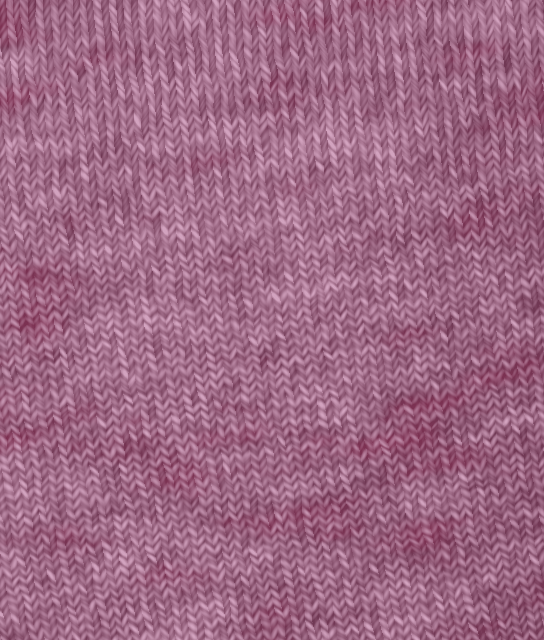
This texture is drawn by a Shadertoy shader. Its source:

```glsl
// Heathered mauve jersey knit: leaning columns of small V stitches with marled yarn.
#define WALES 43.5        // stitch columns per canvas height
#define COURSES 67.0      // stitch rows per canvas height
#define LEAN 0.17         // tilt of the fabric
#define LEG_RISE 1.5      // rise of each V leg, in rows
#define YARN_CONTRAST 0.20
#define GROOVE_DEPTH 0.10
#define MARL 0.38         // brightness variation between legs
#define HEATHER 0.50      // strength of the broad dye patches
#define DARK_YARN vec3(0.44, 0.22, 0.33)
#define LIGHT_YARN vec3(0.79, 0.60, 0.71)

const float TAU = 6.2831853;

float hash(vec2 p) {
    return fract(sin(dot(p, vec2(12.9898, 78.233))) * 43758.5453);
}

float noise(vec2 p) {
    vec2 cell = floor(p), f = fract(p);
    f = f * f * (3.0 - 2.0 * f);
    return mix(mix(hash(cell), hash(cell + vec2(1, 0)), f.x),
               mix(hash(cell + vec2(0, 1)), hash(cell + vec2(1, 1)), f.x), f.y);
}

float fbm(vec2 p) {
    float sum = 0.0, weight = 0.5;
    for (int i = 0; i < 4; i++) {
        sum += weight * noise(p);
        p = p * 2.03 + 17.1;
        weight *= 0.5;
    }
    return sum / 0.9375;
}

void mainImage(out vec4 fragColor, in vec2 fragCoord) {
    vec2 p = fragCoord / iResolution.y;

    // Lean and gently bend the fabric, then jitter the yarn a little
    vec2 cloth = vec2(p.x + LEAN * p.y - 0.04 * p.y * p.y, p.y - LEAN * p.x);
    vec2 wobble = vec2(noise(p * 35.0), noise(p * 35.0 + 50.0)) - 0.5;
    vec2 grid = cloth * vec2(WALES, COURSES) + wobble * vec2(0.22, 0.4);

    // Split each column into two mirrored legs
    float wale = floor(grid.x);
    float across = fract(grid.x) - 0.5;
    float side = step(0.0, across);
    float ribbed = smoothstep(0.45, 1.0, p.y);
    float strand = grid.y - (LEG_RISE + 0.7 * ribbed) * abs(across);
    vec2 legId = vec2(wale * 2.0 + side, floor(strand));

    // Rounded yarn, with grooves between the legs; ribs show more toward the top
    float yarn = -cos(TAU * fract(strand)) * YARN_CONTRAST * (1.0 - 0.4 * ribbed);
    float groove = -cos(2.0 * TAU * abs(across)) * GROOVE_DEPTH;
    float rib = (0.5 - side) * (0.12 + 0.14 * ribbed);

    // Marled legs, twisted fibres and broad heather patches along the rows
    float soften = smoothstep(0.0, 0.25, fract(strand)) * smoothstep(1.0, 0.75, fract(strand));
    float marl = (hash(legId) - 0.5) * MARL * soften;
    float fibre = (noise(vec2(grid.x * 3.0, strand * 2.5)) - 0.5) * 0.32;
    float patches = (fbm(cloth * vec2(7.0, 19.0) + 3.0) - 0.5) * HEATHER;
    float streaks = (noise(cloth * vec2(14.0, COURSES * 0.8)) - 0.5) * 0.16;

    // Soft light falling off toward the right and lower edges
    vec2 uv = fragCoord / iResolution.xy;
    float light = 0.05 - 0.12 * smoothstep(0.5, 1.2, uv.x + 0.25 * (1.0 - uv.y));

    float shade = 0.49 + yarn + groove + rib + marl + fibre + patches + streaks + light;
    vec3 color = mix(DARK_YARN, LIGHT_YARN, clamp(shade, 0.0, 1.1));

    // Redder dye where the heather runs dark
    float redness = smoothstep(0.0, 0.2, -patches) * (1.0 - clamp(shade, 0.0, 1.0));
    color += redness * vec3(0.05, -0.03, -0.01);

    fragColor = vec4(color, 1.0);
}
```
